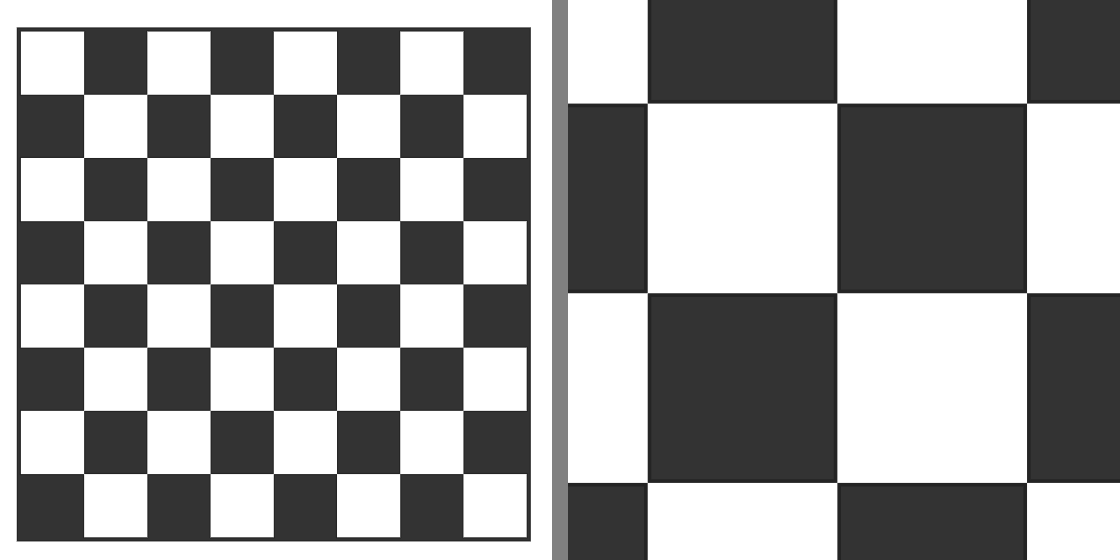
Left: the whole. Right: its middle third, enlarged.
Give the GLSL for this pattern, as a WebGL 2 fragment shader.

```glsl
#version 300 es
precision highp float;
// Draws a framed 8 by 8 checkerboard in charcoal on white, with finely darkened edges.

uniform vec2 u_resolution;
out vec4 outColor;

// Lengths are fractions of the shorter canvas side.
const float CELLS = 8.0;
const float CELL_SIZE = 0.11453;
const float FRAME_WIDTH = 0.0075;
const float RIM_WIDTH = 0.0022;
const vec2 BOARD_CENTER = vec2(-0.004, -0.008);

const vec3 PAPER = vec3(1.0);
const vec3 CHARCOAL = vec3(0.20);
const vec3 RIM = vec3(0.14);

float boxDistance(vec2 p, vec2 halfSize) {
    vec2 d = abs(p) - halfSize;
    return length(max(d, 0.0)) + min(max(d.x, d.y), 0.0);
}

// Signed distance to the nearest white cell, searched among neighbours.
float whiteCellDistance(vec2 p) {
    vec2 home = floor(p / CELL_SIZE);
    float nearest = 1.0;
    for (int y = -1; y <= 1; y++) {
        for (int x = -1; x <= 1; x++) {
            vec2 cell = home + vec2(x, y);
            bool onBoard = all(greaterThanEqual(cell, vec2(0.0)))
                        && all(lessThan(cell, vec2(CELLS)));
            bool isWhite = mod(cell.x + cell.y, 2.0) > 0.5;
            if (onBoard && isWhite) {
                vec2 center = (cell + 0.5) * CELL_SIZE;
                nearest = min(nearest, boxDistance(p - center, vec2(0.5 * CELL_SIZE)));
            }
        }
    }
    return nearest;
}

void main() {
    float side = min(u_resolution.x, u_resolution.y);
    float pixel = 1.0 / side;
    vec2 p = (gl_FragCoord.xy - 0.5 * u_resolution) / side - BOARD_CENTER;

    // Depth into the dark area: positive inside, negative on white.
    float halfBoard = 0.5 * CELLS * CELL_SIZE;
    float outside = -boxDistance(p, vec2(halfBoard + FRAME_WIDTH));
    float depth = min(outside, whiteCellDistance(p + halfBoard));

    // Dark fill with a slightly deeper rim beside the white.
    float ink = clamp(depth / pixel + 0.5, 0.0, 1.0);
    float rim = 1.0 - clamp((depth - RIM_WIDTH) / pixel + 0.5, 0.0, 1.0);
    vec3 dark = mix(CHARCOAL, RIM, rim);

    outColor = vec4(mix(PAPER, dark, ink), 1.0);
}
```
